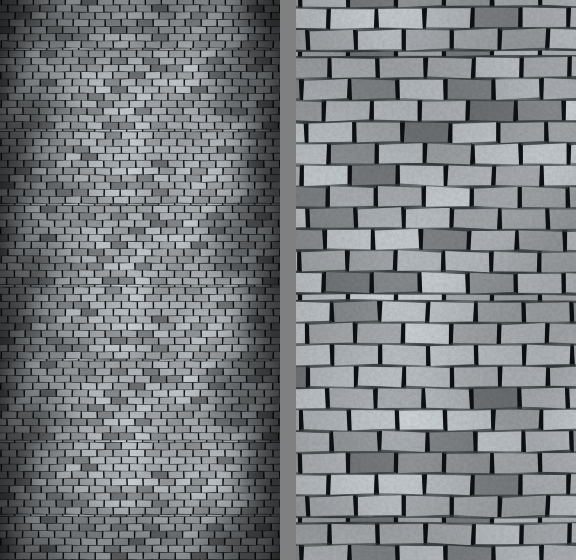
Left, the full canvas; right, a detail of the centre.
A Shadertoy shader for this texture:

```glsl
// Weathered grey brick wall in running bond, with slightly crooked bricks and
// dark, shaded side edges. Two stacked panels repeat upwards, each ending in a
// cut course; hashes and gradient noise vary the tone of bricks and joints.

#define ROWS 78.0          // courses over the canvas height
#define COLUMNS 17.5       // bricks over the canvas width
#define PANEL_A 10.35      // courses in the first panel, its last one cut
#define PANEL_B 11.30      // courses in the second panel, its last one cut
#define PANEL_START 6.36   // height where a first panel begins
#define JOINT vec2(0.10, 0.055) // half widths of upright and level joints
#define TILT 0.05          // largest slope of a brick edge
#define DARK_SHARE 0.13    // share of dark bricks
#define GRAIN 0.05         // strength of surface grain
#define STAIN 0.30         // strength of broad stains
#define JOINT_COLOR vec3(0.05, 0.06, 0.07)
#define BED_COLOR vec3(0.20, 0.22, 0.23)

const vec3 BRICK_TINT = vec3(0.975, 1.0, 1.02);

float hash(vec2 p) {
    vec3 h = fract(p.xyx * vec3(0.1031, 0.1030, 0.0973));
    h += dot(h, h.yzx + 33.33);
    return fract((h.x + h.y) * h.z);
}

float cornerSlope(vec2 cell, vec2 offset) {
    float angle = 6.2832 * hash(cell + 71.0);
    return dot(vec2(cos(angle), sin(angle)), offset);
}

float gradientNoise(vec2 p) {
    vec2 i = floor(p), f = fract(p);
    vec2 s = f * f * f * (f * (f * 6.0 - 15.0) + 10.0);
    vec2 e = vec2(0.0, 1.0);
    float low = mix(cornerSlope(i, f), cornerSlope(i + e.yx, f - e.yx), s.x);
    float high = mix(cornerSlope(i + e.xy, f - e.xy), cornerSlope(i + e.yy, f - e.yy), s.x);
    return mix(low, high, s.y);
}

vec3 brickWall(vec2 p, float brickWidth, float pixel) {
    // Panel, course and brick indices; the last course of a panel is cut
    float wave = 0.08 * gradientNoise(p * vec2(0.16, 0.11));
    float tileY = mod(p.y + wave - PANEL_START, PANEL_A + PANEL_B);
    float upper = step(PANEL_A, tileY);
    float panelY = tileY - upper * PANEL_A;
    float row = floor(panelY);
    float height = min(1.0, mix(PANEL_A, PANEL_B, upper) - row);
    float course = row + 11.0 * upper;
    float shift = 0.5 * mod(course, 2.0) + 0.2 * (hash(vec2(course, 5.0)) - 0.5);
    float x = p.x / brickWidth + shift;
    vec2 id = vec2(floor(x), course);
    vec2 local = vec2((fract(x) - 0.5) * brickWidth, panelY - row - 0.5 * height);

    // Skewed box with separate slopes for its upper and lower edge
    float slopeTop = TILT * (2.0 * hash(id + 11.0) - 1.0) * height;
    float slopeBottom = TILT * (2.0 * hash(id + 23.0) - 1.0) * height;
    float lean = 0.12 * (hash(id + 37.0) - 0.5);
    float side = abs(local.x + lean * local.y) - 0.5 * brickWidth + JOINT.x;
    float bed = max(local.y - slopeTop * local.x, slopeBottom * local.x - local.y);
    bed += JOINT.y - 0.5 * height;
    float soft = max(0.65 * pixel, 0.03);
    float upright = smoothstep(-soft, soft, side);
    float level = smoothstep(-soft, soft, bed);

    // Tone of the single brick
    float cluster = gradientNoise(id * vec2(0.27, 0.19) + 4.0);
    float tone = 0.55 + 0.16 * hash(id + 53.0);
    tone *= mix(1.0, 0.74, step(hash(id + 89.0), DARK_SHARE + 0.22 * cluster));
    tone *= 1.0 + GRAIN * (gradientNoise(p * 5.3) + gradientNoise(p * 11.7));

    // Black upright joints, crossed by bed joints that fade in places
    vec3 color = mix(tone * BRICK_TINT, JOINT_COLOR, upright);
    float bedDepth = clamp(0.8 + 0.6 * gradientNoise(p * vec2(0.5, 1.0) + 9.0), 0.45, 1.0);
    color = mix(color, BED_COLOR, level * bedDepth);

    // Broad stains that repeat with the panels, stronger near the sides
    float fromMiddle = abs(2.0 * p.x / (brickWidth * COLUMNS) - 1.0);
    float stain = gradientNoise(vec2(p.x, tileY) * vec2(0.14, 0.11) + 17.0);
    return color * (1.0 + STAIN * stain * mix(0.6, 2.0, smoothstep(0.3, 1.0, fromMiddle)));
}

void mainImage(out vec4 fragColor, in vec2 fragCoord) {
    vec2 uv = fragCoord / iResolution.xy;
    float pixel = ROWS / iResolution.y;
    vec2 p = fragCoord * pixel;
    float brickWidth = iResolution.x * pixel / COLUMNS;
    vec3 color = brickWall(p, brickWidth, pixel);

    // Shading towards the sides and, more weakly, the top and bottom
    float edge = min(uv.x, 1.0 - uv.x);
    float sides = mix(0.20, 1.03, smoothstep(-0.12, 0.31, edge));
    float ends = mix(0.75, 1.0, smoothstep(0.0, 0.14, min(uv.y, 1.0 - uv.y)));
    fragColor = vec4(clamp(color * sides * ends, 0.0, 1.0), 1.0);
}
```
